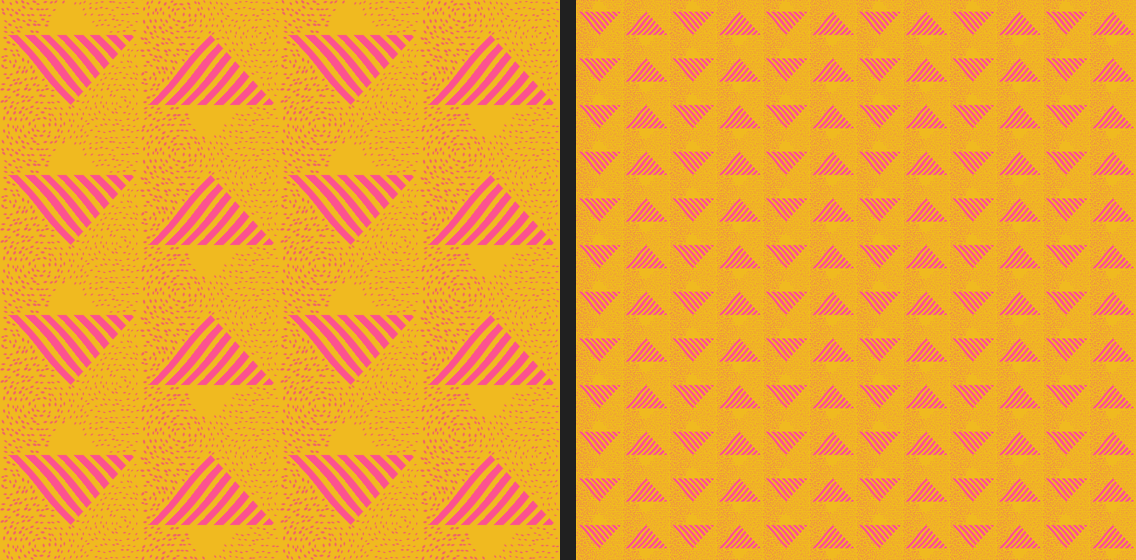
Left, the tile; right, the same tile 3 across and 3 down.
A WebGL 1 fragment shader for this pattern:

```glsl
precision highp float;
// Striped pink triangles, alternately flipped, on a yellow ground of swirling dashes.
uniform vec2 u_resolution;

const float TAU = 6.2831853;
const float DASHES = 24.0; // dash cells along one tile side

vec2 hash2(vec2 p) {
  vec3 q = fract(p.xyx * vec3(0.1031, 0.1030, 0.0973));
  q += dot(q, q.yzx + 33.33);
  return fract((q.xx + q.yz) * q.zy);
}

float coverage(float dist, float pixel) {
  return 1.0 - smoothstep(-0.7 * pixel, 0.7 * pixel, dist);
}

// Height above the triangle's apex, wrapped vertically.
float apexHeight(float y) {
  return fract(y - 0.25);
}

// Distance across the stripes from the slightly wavy left side.
float acrossStripes(vec2 p) {
  float h = apexHeight(p.y);
  return p.x - 0.505 + 0.896 * h + 0.010 * sin(2.0 * TAU * h);
}

float triangleDistance(vec2 p) {
  float h = apexHeight(p.y);
  float right = (p.x - 0.505 - 0.93 * h) * 0.732;
  return max(h - 0.5, max(-acrossStripes(p) * 0.745, right));
}

float stripeDistance(vec2 p) {
  float s = acrossStripes(p) / 0.1165;
  float width = 0.54 + 0.09 * hash2(vec2(floor(s), 7.0)).x;
  width += 0.03 * sin(9.0 * p.y + 2.0 * floor(s));
  return (abs(fract(s) - 0.5 * width) - 0.5 * width) * 0.087;
}

// Empty triangle resting on the flat side of the striped one.
float blankDistance(vec2 p) {
  float h = apexHeight(p.y) - 0.5;
  return max(-h, (abs(p.x - 0.5) - 0.83 * (0.27 - h)) * 0.77);
}

vec2 swirl(vec2 p, vec2 center, float tightness) {
  vec2 d = p - center;
  d.y = fract(d.y + 0.5) - 0.5;
  return vec2(-d.y, d.x) * exp(-tightness * dot(d, d));
}

vec2 flowDirection(vec2 p) {
  float angle = -0.5 + 0.7 * sin(TAU * p.y + 4.0 * p.x);
  vec2 flow = 0.02 * vec2(cos(angle), sin(angle));
  flow += swirl(p, vec2(0.29, 0.08), 14.0);
  flow -= swirl(p, vec2(0.06, 0.55), 22.0);
  flow += 0.7 * swirl(p, vec2(0.85, 0.25), 20.0);
  return normalize(flow + vec2(0.0001, 0.0));
}

float dashes(vec2 p, float pixel) {
  float ink = 0.0;
  vec2 cell = floor(p * DASHES);
  for (int j = -1; j <= 1; j++) {
    for (int i = -1; i <= 1; i++) {
      vec2 id = cell + vec2(float(i), float(j));
      vec2 rnd = hash2(mod(id, DASHES) + 3.0);
      float stagger = 0.25 * (mod(id.y, 2.0) * 2.0 - 1.0);
      vec2 center = (id + 0.5 + 0.55 * (rnd - 0.5) + vec2(stagger, 0.0)) / DASHES;

      // Keep clear of the tile sides and both triangles.
      float room = min(triangleDistance(center) - 0.018, blankDistance(center));
      room = min(room, 0.485 - abs(center.x - 0.5));

      // Dashes are longer on the left and shorter on the right.
      float size = mix(0.0118, 0.0083, smoothstep(0.2, 0.7, center.x));
      size *= 0.85 + 0.3 * rnd.y;
      vec2 along = flowDirection(center);
      vec2 d = p - center;
      vec2 local = vec2(dot(d, along), dot(d, vec2(-along.y, along.x)));
      vec2 radii = size * vec2(1.0, 0.52 + 0.12 * rnd.x);
      float dist = (length(local / radii) - 1.0) * radii.y;
      ink = max(ink, coverage(dist, pixel) * step(0.0, room));
    }
  }
  return ink;
}

void main() {
  // Four by four tiles; odd columns are upside down.
  vec2 grid = gl_FragCoord.xy / u_resolution * 4.0;
  float pixel = 4.0 / min(u_resolution.x, u_resolution.y);
  vec2 p = fract(grid);
  if (mod(floor(grid.x), 2.0) > 0.5) p.y = 1.0 - p.y;

  float stripes = coverage(max(triangleDistance(p), stripeDistance(p)), pixel);
  vec3 color = vec3(0.94, 0.73, 0.125);
  color = mix(color, vec3(0.94, 0.37, 0.42), dashes(p, pixel));
  color = mix(color, vec3(0.99, 0.32, 0.56), stripes);
  gl_FragColor = vec4(color, 1.0);
}
```
